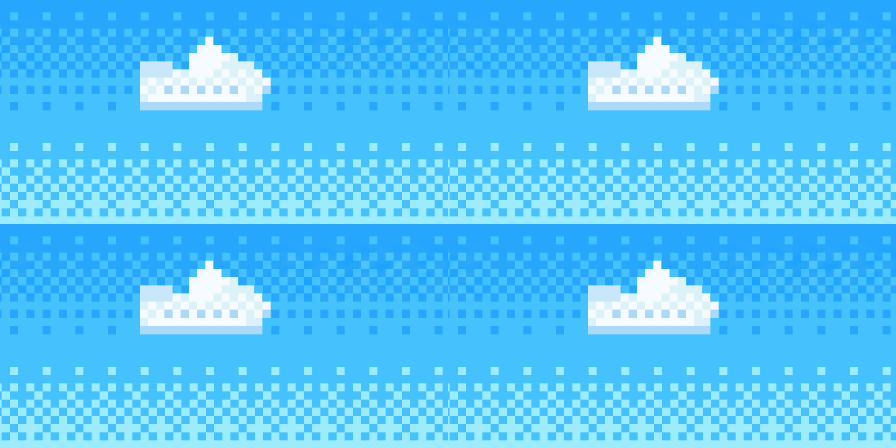
Reproduce this pattern procedurally as a Shadertoy shader.

```glsl
// Pixel-art sky: a dithered blue gradient with one blocky cloud per tile, two by two.

const vec3 DEEP = vec3(0.15, 0.65, 0.99);
const vec3 SKY = vec3(0.27, 0.76, 0.995);
const vec3 GLOW = vec3(0.61, 0.925, 0.995);
const vec3 PALE = vec3(0.86, 0.95, 0.985);
const vec3 SHADOW = vec3(0.67, 0.85, 0.97);
const vec3 WHITE = vec3(0.96, 0.985, 0.995);

// Ordered 4x4 dither threshold, 0 to 15
float bayer(vec2 cell) {
    vec2 fine = mod(cell, 2.0);
    vec2 coarse = mod(floor(cell / 2.0), 2.0);
    return 4.0 * mod(2.0 * fine.x + 3.0 * fine.y, 4.0)
               + mod(2.0 * coarse.x + 3.0 * coarse.y, 4.0);
}

// Coverage grows with each row below the start of a gradient
float ditherLevel(float row) {
    return row < 0.0 ? -1.0 : 2.0 + 1.1 * row;
}

// Cloud colour in rgb, coverage in a; cells count right and down
vec4 cloud(vec2 cell) {
    float left[9] = float[9](8.0, 7.0, 6.0, 0.0, 0.0, 0.0, 0.0, 0.0, 0.0);
    float right[9] = float[9](9.0, 10.0, 12.0, 14.0, 15.0, 16.0, 16.0, 15.0, 15.0);
    if (cell.y < 0.0 || cell.y > 8.0) return vec4(0.0);
    int row = int(cell.y);
    bool notch = row == 3 && cell.x > 3.0 && cell.x < 6.0;
    if (cell.x < left[row] || cell.x >= right[row] || notch) return vec4(0.0);

    vec3 color = PALE;
    float checker = mod(cell.x + cell.y, 2.0);
    bool crown = cell.y < 5.0 && cell.x > 5.0 && cell.x + cell.y < 13.0;
    bool sparkle = cell.y > 3.0 && cell.y < 7.0 && checker < 0.5;
    if (crown || sparkle || (row == 7 && cell.x > 0.0 && cell.x < 13.0)) color = WHITE;
    if (row == 6 && checker > 0.5 && cell.x > 2.0 && cell.x < 13.0) color = SHADOW;
    if (cell.x < 4.0 && row < 5) color = mix(PALE, SHADOW, 0.4);
    if (row == 8 || (cell.x > 14.0 && row == 6)) color = SHADOW;
    return vec4(color, 1.0);
}

// Tile is 384 by 192 units, y pointing down
vec3 sky(vec2 p) {
    vec2 q = mod(p, vec2(384.0, 192.0));
    vec2 cell = floor((q - vec2(8.5, 10.5)) / 7.0);
    float lowerRow = cell.y - 16.0;

    // Deep blue thins into sky blue, then sky blue into pale glow
    vec3 color = bayer(cell) < ditherLevel(cell.y) ? SKY : DEEP;
    if (bayer(vec2(lowerRow, cell.x)) < ditherLevel(lowerRow)) color = GLOW;

    // Faint smudges across the upper band
    float smudge = sin(q.x * 0.19 + 2.0 * sin(q.y * 0.16)) * sin(q.y * 0.23 + sin(q.x * 0.11));
    float band = smoothstep(10.0, 30.0, q.y) * (1.0 - smoothstep(55.0, 76.0, q.y));
    float sides = smoothstep(60.0, 20.0, q.x) + smoothstep(215.0, 250.0, q.x);
    color += vec3(0.035, 0.015, -0.02) * smudge * band * sides;

    vec4 puff = cloud(floor((q - vec2(120.0, 31.5)) / 7.0));
    return mix(color, puff.rgb, puff.a);
}

void mainImage(out vec4 fragColor, in vec2 fragCoord) {
    float unit = 384.0 / iResolution.y;
    vec3 sum = vec3(0.0);
    // Nine samples soften every cell edge
    for (int i = 0; i < 9; i++) {
        vec2 offset = (vec2(i % 3, i / 3) - 1.0) / 3.0;
        vec2 p = (fragCoord + offset) * unit;
        sum += sky(vec2(p.x, 384.0 - p.y));
    }
    fragColor = vec4(sum / 9.0, 1.0);
}
```
